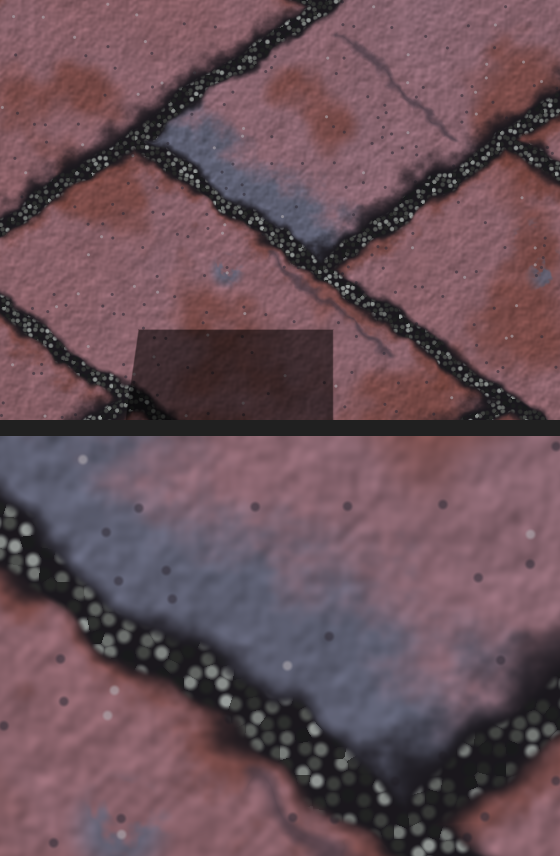
Top: the whole. Bottom: its middle third, enlarged.
This texture is drawn by a WebGL 1 fragment shader. Its source:

```glsl
precision highp float;
// Close view of weathered clay pavers in a slanted herringbone, joints filled with gravel.
// Two oblique axes give a cell grid; a mod-4 rule joins cells into 2:1 bricks, and
// noise adds worn edges, pitted relief, slate stains, cracks and a dark shaded panel.
uniform vec2 u_resolution;

const vec2 CORNER = vec2(0.3125, 0.670);     // joint corner at cell (0,0)
const vec2 AXIS = vec2(0.82, 0.57);          // slope of both joint directions
const float BRICK_WIDTH = 0.547;
const float JOINT_HALF = 0.037;              // in brick widths
const float EDGE_WEAR = 0.016;
const float RELIEF = 0.38;
const float PANEL_SHADE = 0.46;
const vec3 CLAY_RED = vec3(0.52, 0.355, 0.375);
const vec3 CLAY_MAUVE = vec3(0.53, 0.40, 0.445);
const vec3 SLATE = vec3(0.34, 0.365, 0.44);
const vec3 RUST = vec3(0.43, 0.235, 0.20);
const vec3 SOOT = vec3(0.10, 0.09, 0.11);
const vec3 GRAVEL = vec3(0.37, 0.39, 0.41);

float hash(vec2 p) {
  return fract(sin(dot(p, vec2(127.1, 311.7))) * 43758.5453);
}

float noise(vec2 p) {
  vec2 i = floor(p), f = fract(p);
  f = f * f * (3.0 - 2.0 * f);
  return mix(mix(hash(i), hash(i + vec2(1.0, 0.0)), f.x),
             mix(hash(i + vec2(0.0, 1.0)), hash(i + 1.0), f.x), f.y);
}

float fbm(vec2 p) {
  float sum = 0.0, amp = 0.5;
  for (int i = 0; i < 4; i++) {
    sum += amp * noise(p);
    p = p * 2.03 + 17.3;
    amp *= 0.5;
  }
  return sum;
}

// Nearest scattered point: x = distance, y = random value of that point
vec2 pebbles(vec2 p) {
  vec2 best = vec2(9.0, 0.0);
  for (int y = -1; y <= 1; y++)
    for (int x = -1; x <= 1; x++) {
      vec2 c = floor(p) + vec2(float(x), float(y));
      float r = hash(c);
      float d = length(c + 0.15 + 0.7 * vec2(r, hash(c + 41.7)) - p);
      if (d < best.x) best = vec2(d, hash(c + 9.1));
    }
  return best;
}

float surface(vec2 p) {
  return 0.65 * noise(p * 62.0) + 0.35 * noise(p * 125.0 + 5.0);
}

// Hairline from a to b, wobbling with the noise value n
float crack(vec2 g, vec2 a, vec2 b, float n) {
  vec2 q = g - a, s = b - a;
  float t = clamp(dot(q, s) / dot(s, s), 0.0, 1.0);
  return smoothstep(0.03, 0.004, length(q - s * t) + 0.05 * abs(n - 0.5));
}

float blob(vec2 p, vec2 c, float r) {
  return smoothstep(r, r * 0.3, length(p - c));
}

void main() {
  float px = 1.0 / u_resolution.y;
  vec2 p = gl_FragCoord.xy * px;
  float broad = fbm(p * 5.0), fine = fbm(p * 24.0 + 3.0);

  // Oblique brick coordinates with ragged edges
  vec2 q = (p - CORNER) / AXIS;
  vec2 g = 0.5 * vec2(q.x + q.y, q.x - q.y) / BRICK_WIDTH;
  g += EDGE_WEAR * 3.0 * (vec2(noise(p * 9.0), noise(p * 9.0 + 31.0)) - 0.5);
  g += EDGE_WEAR * 2.0 * (vec2(noise(p * 38.0), noise(p * 38.0 + 57.0)) - 0.5);

  // Herringbone: each cell lacks the edge it shares with its other half
  vec2 cell = floor(g), f = fract(g);
  float k = mod(cell.x - cell.y, 4.0);
  vec4 edge = vec4(f.x, 1.0 - f.x, f.y, 1.0 - f.y);
  if (k < 0.5) edge.y = 2.0;
  else if (k < 1.5) { edge.x = 2.0; cell.x -= 1.0; }
  else if (k < 2.5) { edge.z = 2.0; cell.y -= 1.0; }
  else edge.w = 2.0;
  float d = min(min(edge.x, edge.y), min(edge.z, edge.w));
  float centre = 1.0 - step(0.5, length(cell));

  // Clay tone, stains and rust
  float tone = 0.25 + 0.5 * centre + 0.7 * (broad - 0.4) + 0.15 * hash(cell);
  vec3 col = mix(CLAY_RED, CLAY_MAUVE, clamp(tone, 0.0, 1.0));
  col = mix(col, RUST, 0.65 * smoothstep(0.53, 0.72, fbm(p * 4.0 + 8.0)));
  float slate = centre * smoothstep(0.36, 0.14, f.x + 0.25 * (fine - 0.5)) * step(k, 0.5);
  float fleck = max(blob(p, vec2(1.27, 0.43), 0.06), blob(p, vec2(1.31, 0.35), 0.07));
  fleck = max(fleck, blob(p, vec2(0.54, 0.355), 0.05)) * smoothstep(0.42, 0.56, fine);
  col = mix(col, SLATE, max(0.9 * slate, 0.8 * fleck));
  float rim = smoothstep(0.16, 0.05, min(edge.y, edge.z) + 0.22 * (fine - 0.4));
  col = mix(col, RUST, 0.6 * rim * (1.0 - centre));

  // Pitted relief, pale grit and dark pits
  vec2 light = vec2(-0.004, 0.005);
  col *= 1.0 + RELIEF * (surface(p) - surface(p + light)) + 0.18 * (fine - 0.47);
  vec2 grit = pebbles(p * 42.0);
  float dot1 = smoothstep(0.22, 0.08, grit.x);
  col = mix(col, vec3(0.68, 0.66, 0.68), 0.6 * dot1 * step(0.965, grit.y));
  col = mix(col, SOOT * 2.0, 0.6 * dot1 * step(grit.y, 0.09));

  // Cracks, then shadow along the lower side of each brick
  float lines = max(crack(g, vec2(0.95, 0.15), vec2(0.87, 0.87), fine),
                    crack(g, vec2(-0.08, 0.8), vec2(-0.15, 1.5), fine));
  col = mix(col, SOOT * 2.0, 0.55 * lines);
  col = mix(col, SOOT, 0.8 * smoothstep(0.15, 0.04, edge.w + 0.14 * (fine - 0.45)));
  col = mix(col, SOOT, 0.9 * smoothstep(0.075, 0.03, d + 0.05 * (fine - 0.45)));

  // Gravel in the joints
  vec2 stone = pebbles(p * 78.0);
  vec3 fill = GRAVEL * (0.25 + 1.25 * stone.y * stone.y) + vec3(0.05, 0.04, 0.0) * stone.y;
  fill = mix(SOOT, fill, smoothstep(0.62, 0.2, stone.x));
  col = mix(col, fill, smoothstep(JOINT_HALF + 0.008, JOINT_HALF - 0.012, d));

  // Shaded panel at the bottom with a slanted left side
  vec3 side = vec3(p.x - 0.299 - 0.145 * p.y, 0.793 - p.x, 0.215 - p.y);
  float panel = smoothstep(-px, px, min(side.x, min(side.y, side.z)));
  col *= mix(1.0, PANEL_SHADE, panel);
  gl_FragColor = vec4(clamp(col, 0.0, 1.0), 1.0);
}
```
